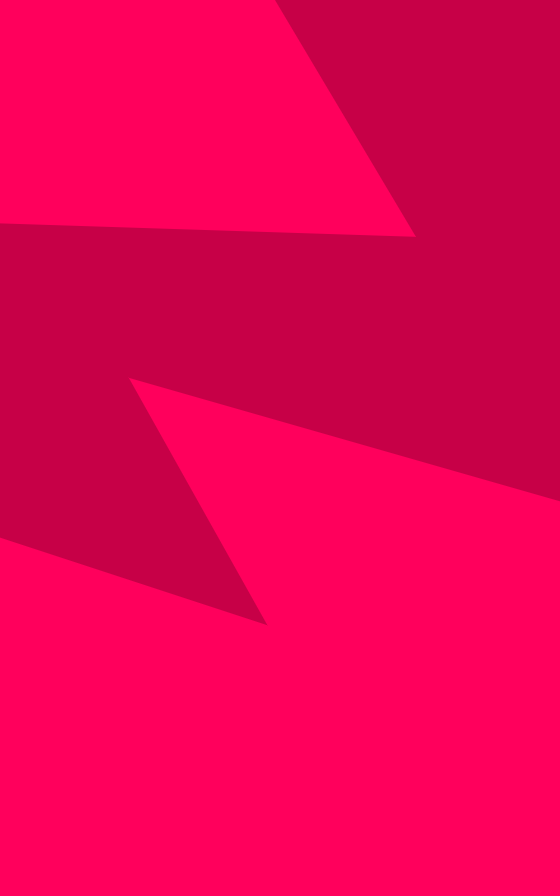
This background is drawn by a WebGL 2 fragment shader. Its source:

```glsl
#version 300 es
precision highp float;
// Flat angular background: a dark crimson zigzag band across bright pink.
// Each pink area is an intersection of half planes; their union is blended
// over the crimson with an edge one pixel wide.

uniform vec2 u_resolution;
out vec4 outColor;

const vec3 PINK = vec3(1.0, 0.0, 0.36);
const vec3 CRIMSON = vec3(0.78, 0.0, 0.28);

// Signed distance to the line from a to b, positive on its left side.
float leftOf(vec2 p, vec2 a, vec2 b) {
    vec2 dir = normalize(b - a);
    return dot(p - a, vec2(-dir.y, dir.x));
}

// Corner region lying to the left of both a-b and b-c.
float corner(vec2 p, vec2 a, vec2 b, vec2 c) {
    return min(leftOf(p, a, b), leftOf(p, b, c));
}

// Coverage of a signed distance, softened over one pixel.
float coverage(float dist, float pixel) {
    return clamp(dist / pixel + 0.5, 0.0, 1.0);
}

void main() {
    // Canvas height is one unit; corner points are fractions of the canvas.
    vec2 canvas = vec2(u_resolution.x / u_resolution.y, 1.0);
    vec2 p = gl_FragCoord.xy / u_resolution.y;
    float pixel = 1.0 / u_resolution.y;

    // Upper wedge, pointing right.
    vec2 upperLeft = vec2(0.0, 0.7507) * canvas;
    vec2 upperTip = vec2(0.7427, 0.7357) * canvas;
    vec2 upperTop = vec2(0.4910, 1.0) * canvas;
    float upper = corner(p, upperLeft, upperTip, upperTop);

    // Lower wedge, pointing left, joined to the floor at the notch.
    vec2 lowerRight = vec2(1.0, 0.4405) * canvas;
    vec2 lowerTip = vec2(0.2300, 0.5783) * canvas;
    vec2 notch = vec2(0.4775, 0.3022) * canvas;
    vec2 floorLeft = vec2(0.0, 0.4000) * canvas;
    float wedge = corner(p, lowerRight, lowerTip, notch);
    float ground = leftOf(p, notch, floorLeft);

    float pink = max(upper, max(wedge, ground));
    outColor = vec4(mix(CRIMSON, PINK, coverage(pink, pixel)), 1.0);
}
```
